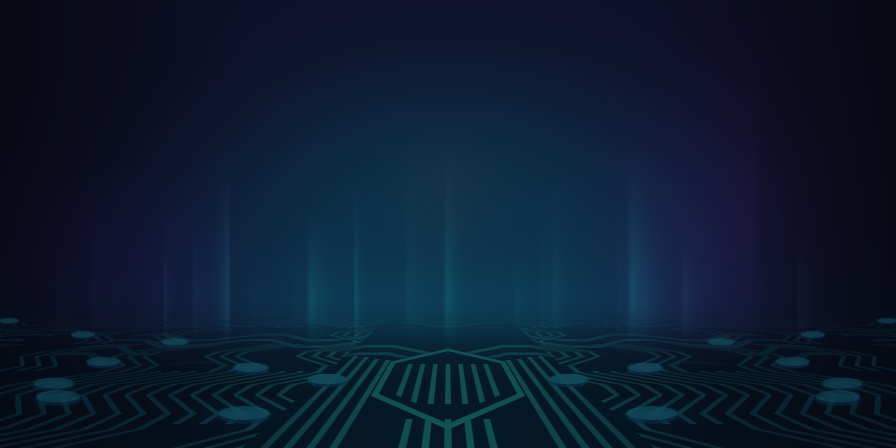
Give the GLSL for this background, as a Shadertoy shader.

```glsl
float hash(vec2 p) {
    return fract(sin(dot(p, vec2(127.1, 311.7))) * 43758.5453);
}

// Soft elliptical falloff around a centre
float glow(vec2 p, vec2 centre, vec2 size) {
    vec2 q = (p - centre) / size;
    return exp(-dot(q, q));
}

// Repeating antialiased lines, one per unit of f
float lines(float f, float halfWidth) {
    float aa = fwidth(f);
    float d = abs(fract(f) - 0.5);
    return smoothstep(halfWidth + aa, halfWidth - 0.3 * aa, d) / (1.0 + aa);
}

// Vertical light with one crisp side; a negative width flips it
float beam(vec2 p, float x, float top, float width) {
    float d = (p.x - x) / width;
    float across = smoothstep(-0.1, 0.35, d) * exp(-1.4 * max(d, 0.0));
    return across * smoothstep(top, 0.3, p.y) * smoothstep(0.2, 0.33, p.y);
}

float zigzag(float t) {
    return clamp(abs(fract(t) - 0.5) * 4.0 - 1.0, -0.6, 0.6);
}

// Circuit traces on the floor plane: s = mirrored side offset, v = distance
float circuit(float s, float v) {
    float straight = lines(s * 8.0 + 0.5, 0.15);

    // Central hexagon with bars, stems and fan
    float hexagon = max(s - 0.56, s * 0.6 + abs(v - 4.0) * 0.5 - 0.62);
    float aa = fwidth(hexagon);
    float outline = smoothstep(0.02 + aa, 0.02, abs(hexagon));
    float bars = straight * smoothstep(-0.08, -0.11, hexagon) * step(abs(v - 3.85), 0.65);
    float stems = straight * step(s, 0.29) * step(v, 2.9);
    float fan = straight * step(abs(s - 0.81), 0.22) * step(v, 4.3 + 0.6 * s);
    float centre = max(max(outline, bars), max(stems, fan));

    // Stepped traces at the sides, broken into segments
    float side = (s + 0.35 * zigzag(v * 0.7)) * 6.0;
    float sideOn = step(0.42, hash(vec2(floor(side / 3.0), floor(v / 1.4))));
    float sides = lines(side, 0.11) * sideOn * step(1.12, s);

    // Cross traces toward the horizon
    float cross = (v + 0.4 * zigzag(s * 0.6)) * 2.2;
    float crossOn = step(0.45, hash(vec2(floor(s * 0.9), floor(cross / 2.0))));
    float far = lines(cross, 0.12) * crossOn * smoothstep(4.2, 5.2, v) * step(0.0, hexagon);
    return max(centre, max(sides, 0.8 * far));
}

void mainImage(out vec4 fragColor, in vec2 fragCoord) {
    vec2 p = fragCoord / iResolution.y;
    p.x -= 0.5 * iResolution.x / iResolution.y;
    float ax = abs(p.x);

    // Navy backdrop, central blue glow and purple haze
    vec3 col = mix(vec3(0.024, 0.036, 0.075), vec3(0.055, 0.06, 0.16), smoothstep(1.1, 0.3, ax));
    float r = length((p - vec2(0.0, 0.42)) / vec2(0.56, 0.42));
    col = mix(col, vec3(0.045, 0.2, 0.29), exp(-r * r * r));
    float purpleEdge = mix(1.0, 0.6, smoothstep(0.685, 0.7, p.x));
    col += vec3(0.05, 0.01, 0.075) * glow(p, vec2(0.62, 0.47), vec2(0.24, 0.3)) * purpleEdge;
    col += vec3(0.025, 0.008, 0.055) * glow(p, vec2(-0.72, 0.42), vec2(0.25, 0.2));
    col += vec3(0.03, 0.0, 0.0) * glow(p, vec2(0.0, 0.57), vec2(0.1, 0.14));
    col += vec3(0.0, 0.035, 0.04) * glow(p, vec2(0.0, 0.32), vec2(0.65, 0.1));

    // Dark floor
    vec3 ground = mix(vec3(0.018, 0.04, 0.075), vec3(0.02, 0.095, 0.155), exp(-3.0 * ax * ax));
    col = mix(col, ground, smoothstep(0.33, 0.14, p.y));

    // Traces in perspective
    float depth = max(0.41 - p.y, 0.06);
    float trace = circuit(ax / depth, 1.0 / depth) * smoothstep(0.315, 0.23, p.y);
    vec3 traceColor = mix(vec3(0.05, 0.2, 0.27), vec3(0.08, 0.38, 0.37), exp(-4.0 * ax * ax));
    col = mix(col, traceColor, trace * mix(0.5, 0.8, exp(-3.0 * ax * ax)));

    // Raised pads, mirrored left and right
    vec2 pads[9] = vec2[9](vec2(0.455, 0.078), vec2(0.27, 0.154), vec2(0.44, 0.18),
        vec2(0.61, 0.237), vec2(0.77, 0.193), vec2(0.815, 0.254), vec2(0.88, 0.145),
        vec2(0.87, 0.115), vec2(0.98, 0.285));
    for (int i = 0; i < 9; i++) {
        float size = 0.17 * (0.41 - pads[i].y);
        vec2 q = (vec2(ax, p.y) - pads[i]) / (size * vec2(1.0, 0.27));
        float fade = mix(0.85, 0.45, pads[i].x);
        float rim = smoothstep(1.1, 0.9, length(q + vec2(0.0, 0.55)));
        float top = smoothstep(1.08, 0.92, length(q));
        col = mix(col, vec3(0.03, 0.16, 0.26), rim * fade);
        col = mix(col, vec3(0.08, 0.3, 0.34), top * fade);
        col += vec3(0.0, 0.025, 0.05) * exp(-0.4 * dot(q, q)) * fade;
    }

    // Main beams: x, top, width, strength
    vec4 beams[11] = vec4[11](vec4(-0.485, 0.68, -0.025, 0.2), vec4(-0.57, 0.55, 0.015, 0.08),
        vec4(-0.635, 0.55, 0.012, 0.11), vec4(-0.315, 0.55, 0.035, 0.16),
        vec4(-0.21, 0.62, 0.012, 0.16), vec4(-0.095, 0.75, 0.03, 0.05),
        vec4(-0.008, 0.72, 0.025, 0.13), vec4(0.23, 0.65, 0.025, 0.06),
        vec4(0.4, 0.72, 0.05, 0.19), vec4(0.52, 0.5, 0.025, 0.09), vec4(0.78, 0.52, 0.012, 0.08));
    float light = 0.0;
    for (int i = 0; i < 11; i++) {
        light += beams[i].w * beam(p, beams[i].x, beams[i].y, beams[i].z);
    }

    // Faint scattered beams
    for (int i = 0; i < 26; i++) {
        float id = float(i);
        float x = (id + hash(vec2(id, 1.0))) / 13.0 - 1.0;
        float top = 0.42 + 0.2 * hash(vec2(id, 2.0));
        light += 0.05 * hash(vec2(id, 4.0)) * beam(p, x, top, 0.01 + 0.03 * hash(vec2(id, 3.0)));
    }
    col += light * mix(vec3(0.12, 0.9, 0.65), vec3(0.3, 0.6, 0.85), smoothstep(0.25, 0.6, ax));

    fragColor = vec4(col, 1.0);
}
```
